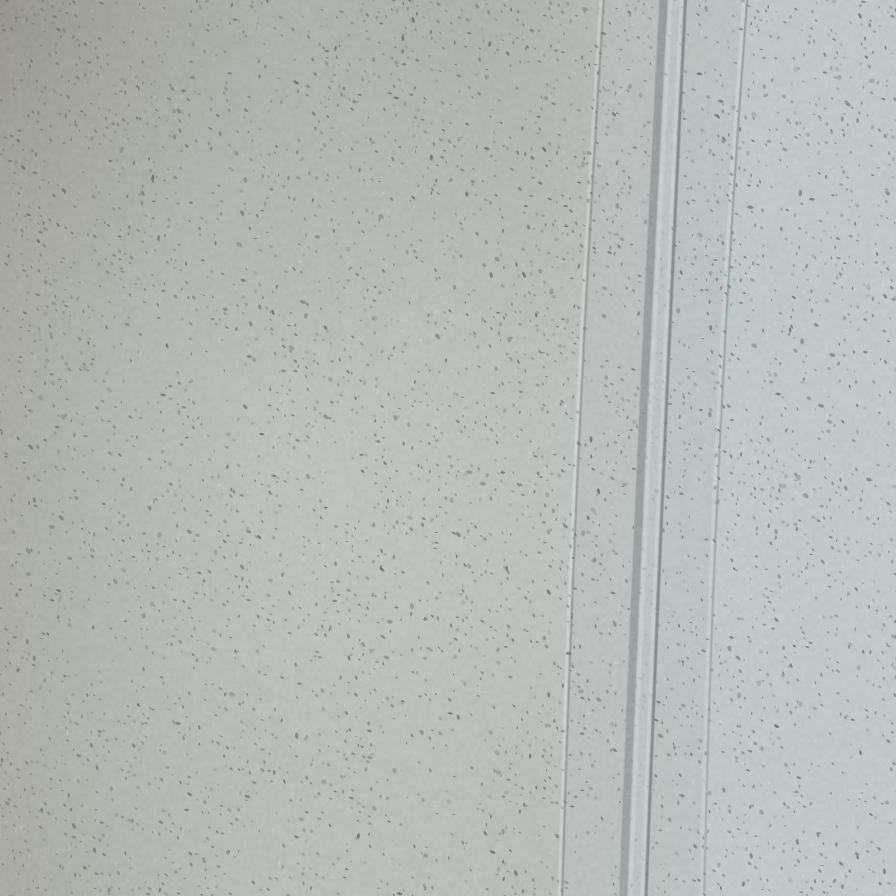
Reproduce this texture procedurally as a Shadertoy shader.

```glsl
#define EDGE_COLOR vec3(0.655, 0.655, 0.628)
#define MID_COLOR vec3(0.722, 0.736, 0.722)
#define RIGHT_COLOR vec3(0.755, 0.783, 0.785)
#define SPECK_COLOR vec3(0.43, 0.44, 0.43)
#define GROOVE_COLOR vec3(0.600, 0.618, 0.618)
#define FINE_CELLS 108.0
#define COARSE_CELLS 58.0
#define GRAIN 0.022

vec3 hash3(vec2 p) {
    vec3 q = fract(vec3(p.xyx) * vec3(0.1031, 0.1030, 0.0973));
    q += dot(q, q.yxz + 33.33);
    return fract((q.xxy + q.yzz) * q.zyx);
}

float valueNoise(vec2 p) {
    vec2 i = floor(p), f = fract(p);
    f = f * f * (3.0 - 2.0 * f);
    float low = mix(hash3(i).x, hash3(i + vec2(1, 0)).x, f.x);
    float high = mix(hash3(i + vec2(0, 1)).x, hash3(i + vec2(1, 1)).x, f.x);
    return mix(low, high, f.y);
}

// Coverage of a soft vertical stroke at signed offset d
float stroke(float d, float halfWidth, float px) {
    return 1.0 - smoothstep(halfWidth - px, halfWidth + px, abs(d));
}

// One small rotated fleck per occupied cell, on a slanted grid
float specks(vec2 p, float cells, float density, float radius, float px) {
    vec2 g = mat2(0.88, 0.475, -0.475, 0.88) * p * cells + 2.0 * cells;
    vec2 id = floor(g);
    vec3 place = hash3(id), look = hash3(id + 3.0 * cells);
    vec2 d = (g - id - 0.22 - 0.56 * place.xy) / cells;
    float angle = -0.45 + 1.8 * (look.x - 0.5);
    float c = cos(angle), s = sin(angle);
    d = mat2(c, -s, s, c) * d;
    d.y *= 1.2 + 0.9 * look.z;
    float r = radius * mix(0.6, 1.15, look.y * look.y);
    float clump = 0.35 + 1.3 * valueNoise(p * 15.0);
    float present = step(place.z, density * clump);
    float soft = max(px, 0.0012);
    float shape = 1.0 - smoothstep(r - soft, r + soft, length(d));
    return present * shape * mix(0.25, 1.0, look.z);
}

// Broad lighting: warm shade on the left, cool light on the right
vec3 panelLight(vec2 p) {
    vec3 col = mix(EDGE_COLOR, MID_COLOR, smoothstep(-0.16, 0.36, p.x));
    col = mix(col, RIGHT_COLOR, smoothstep(0.56, 0.84, p.x));
    float topShade = smoothstep(0.5, 1.05, p.y) * (1.0 - smoothstep(0.5, 0.9, p.x));
    col -= vec3(0.038, 0.040, 0.050) * topShade;
    col -= 0.045 * exp(-8.0 * length(p - vec2(0.0, 1.0)));
    vec2 glow = p - vec2(0.45, 0.42);
    col += vec3(0.018, 0.024, 0.026) * exp(-9.0 * dot(glow, glow));
    return col + 0.010 * (valueNoise(p * 6.0) - 0.5);
}

void mainImage(out vec4 fragColor, in vec2 fragCoord) {
    vec2 p = fragCoord / iResolution.xy;
    float px = 0.7 / min(iResolution.x, iResolution.y);
    float v = p.y;
    vec3 col = panelLight(p);

    // Offsets from the slightly curved, leaning seams
    float leftSeam = p.x - (0.6255 + 0.0275 * v + 0.0190 * v * v);
    float grooveLeft = p.x - (0.6905 + 0.038 * v + 0.007 * v * v);
    float grooveRight = p.x - (0.7210 + 0.039 * v + 0.005 * v * v);
    float rightSeam = p.x - (0.786 + 0.021 * v + 0.027 * v * v);

    // Raised strip between the outer seams
    float strip = smoothstep(-px, px, leftSeam) * (1.0 - smoothstep(-px, px, rightSeam));
    col = mix(col, vec3(0.728, 0.742, 0.739), 0.5 * strip);

    // Left seam: dark crease with a bright lip
    col -= 0.13 * stroke(leftSeam - 0.0020, 0.0012, 1.6 * px);
    col += 0.06 * stroke(leftSeam + 0.0012, 0.0018, 1.6 * px);

    // Central groove: shaded wall, pale floor, sharp far edge
    float channel = smoothstep(-px, px, grooveLeft) * (1.0 - smoothstep(-px, px, grooveRight));
    col = mix(col, vec3(0.742, 0.760, 0.765), channel);
    float wall = stroke(grooveLeft - 0.0050, 0.0046, 2.0 * px);
    col = mix(col, GROOVE_COLOR - 0.03 * v, 0.85 * wall);
    col += 0.04 * stroke(grooveLeft - 0.0130, 0.0022, 2.0 * px);
    col -= 0.20 * stroke(grooveRight, 0.0017, 1.4 * px);
    col += 0.04 * stroke(grooveRight + 0.0045, 0.0018, 1.4 * px);

    // Right seam: pale lip beside a dark crease, fading downward
    float seamFade = mix(0.6, 1.0, v);
    col += 0.05 * seamFade * stroke(rightSeam + 0.0035, 0.0020, 1.5 * px);
    col -= 0.14 * seamFade * stroke(rightSeam, 0.0012, 1.4 * px);

    // Scattered flecks in two sizes, with sparse pale ones
    float speckFade = mix(1.0, 0.35, channel);
    float fine = specks(p, FINE_CELLS, 0.34, 0.0023, px);
    float coarse = specks(p + 0.37, COARSE_CELLS, 0.27, 0.0030, px);
    float pale = specks(p + 0.71, 80.0, 0.16, 0.0022, px);
    col = mix(col, SPECK_COLOR, speckFade * max(0.75 * fine, 0.88 * coarse));
    col += 0.04 * pale;

    // Fine surface mottling
    col += GRAIN * (valueNoise(p * 230.0) - 0.5);
    fragColor = vec4(clamp(col, 0.0, 1.0), 1.0);
}
```
